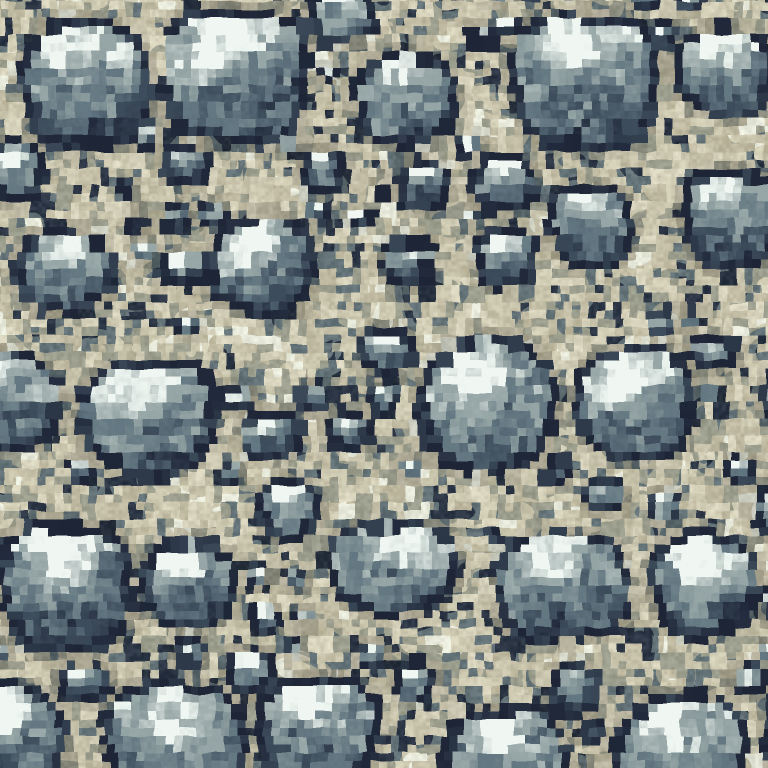
Give the GLSL for this texture, as a WebGL 2 fragment shader.

```glsl
#version 300 es
precision highp float;
uniform vec2 u_resolution;
out vec4 fragColor;

float hash(vec2 p) {
    vec3 q = fract(vec3(p.xyx) * 0.1031);
    q += dot(q, q.yzx + 33.33);
    return fract((q.x + q.y) * q.z);
}

float noise(vec2 p) {
    vec2 i = floor(p), f = fract(p);
    f = f * f * (3.0 - 2.0 * f);
    return mix(mix(hash(i), hash(i + vec2(1, 0)), f.x),
               mix(hash(i + vec2(0, 1)), hash(i + 1.0), f.x), f.y);
}

// Snaps a point to the centre of an uneven square block
vec2 mosaic(vec2 p) {
    vec2 q = p * 92.0 + 0.35 * vec2(noise(p * 50.0), noise(p * 50.0 + 9.0));
    float shift = 2.0 * hash(vec2(floor(q.y / 2.0), 5.0));
    q.x += shift;
    vec2 pair = floor(q / 2.0);
    vec2 size = 1.0 + step(0.76, vec2(hash(pair + 3.0), hash(pair + 71.0)));
    q = (floor(q / size) + 0.5) * size;
    q.x -= shift;
    return q / 92.0;
}

// Stone of one size layer near p: centre, radius, seed
vec4 stone(int layer, vec2 p, vec2 neighbour) {
    float count = layer == 0 ? 4.6 : layer == 1 ? 9.3 : 21.0;
    float salt = float(layer) * 57.0 + 13.0;
    float row = floor(p.y * count + 0.35) + neighbour.y;
    float slide = hash(vec2(row, salt)) * 3.0;
    vec2 id = vec2(floor(p.x * count + slide) + neighbour.x, row);
    float seed = hash(id + salt);
    float radius = mix(0.25, 0.47, hash(id + salt + 19.0));
    vec2 jitter = vec2(hash(id + salt + 31.0), hash(id + salt + 47.0)) - 0.5;
    vec2 centre = id + 0.5 + jitter * (1.0 - 2.0 * radius) - vec2(slide, 0.35);
    if (seed > 0.93) radius = -1.0;
    return vec4(centre / count, radius / count, seed);
}

// True when a larger stone already takes the place
bool blocked(int layer, vec4 s) {
    for (int big = 0; big < layer; big++)
        for (int k = 0; k < 9; k++) {
            vec4 other = stone(big, s.xy, vec2(k % 3 - 1, k / 3 - 1));
            if (distance(s.xy, other.xy) < s.z + other.z) return true;
        }
    return false;
}

vec3 slateRamp(float t) {
    vec3 c = mix(vec3(0.11, 0.14, 0.21), vec3(0.24, 0.30, 0.36), smoothstep(0.0, 0.22, t));
    c = mix(c, vec3(0.39, 0.47, 0.51), smoothstep(0.22, 0.42, t));
    c = mix(c, vec3(0.59, 0.65, 0.65), smoothstep(0.42, 0.64, t));
    return mix(c, vec3(0.94, 0.97, 0.95), smoothstep(0.64, 0.88, t));
}

vec3 sand(vec2 p, vec2 block) {
    float grain = hash(floor(block * 1840.0));
    float speck = hash(floor(block * 1840.0) + 101.0) + 0.5 * (noise(p * 24.0) - 0.5);
    vec3 c = mix(vec3(0.73, 0.71, 0.61), vec3(0.86, 0.84, 0.75), grain);
    c = mix(c, vec3(0.59, 0.60, 0.54), 0.9 * step(0.62, speck));
    c = mix(c, vec3(0.39, 0.45, 0.47), step(0.83, speck));
    c = mix(c, vec3(0.17, 0.21, 0.27), step(0.96, speck));
    c = mix(c, vec3(0.91, 0.92, 0.86), step(speck, 0.0));
    return c + 0.10 * (noise(p * 210.0) - 0.5);
}

vec3 ground(vec2 p) {
    vec2 block = mosaic(p);
    float grain = hash(floor(block * 1840.0) + 7.0);
    float nearest = 1.0;
    vec4 top = vec4(0);
    vec2 local = vec2(0);

    // Closest visible stone, as a rounded box between ellipse and square
    for (int layer = 0; layer < 3; layer++) {
        vec4 s = stone(layer, block, vec2(0));
        if (s.z < 0.0) continue;
        vec2 e = (block - s.xy) / s.z;
        e.y *= mix(1.0, 1.4, pow(fract(s.w * 37.0), 2.0));
        float power = mix(2.0, 3.2, fract(s.w * 91.0));
        vec2 m = pow(abs(e) + 0.001, vec2(power));
        float wobble = 0.16 * (noise(e * 1.6 + s.w * 90.0) - 0.5);
        float d = (pow(m.x + m.y, 1.0 / power) - 1.0 + wobble) * s.z;
        if (d < min(nearest, 0.014) && !blocked(layer, s)) {
            nearest = d;
            top = s;
            local = e;
        }
    }

    // Contact shade on the sand
    vec3 c = sand(p, block);
    if (nearest > 0.0) return c * mix(0.82, 1.0, smoothstep(0.0, 0.013, nearest));

    // Chipped facets lit from above, with a dark rim
    vec2 bent = block * 34.0 + 1.5 * vec2(noise(block * 40.0), noise(block * 40.0 + 20.0));
    float facet = hash(floor(bent) + 211.0);
    float tone = 0.49 + 0.27 * local.y - 0.07 * local.x;
    tone += 0.30 * (facet - 0.5) + 0.30 * (grain - 0.5);
    tone += 0.30 * smoothstep(0.65, 0.1, length(local - vec2(-0.12, 0.48)));
    tone += 0.05 * (noise(p * 190.0) - 0.5);
    float rim = min(0.0125, 0.36 * top.z) * (local.y < 0.0 ? 1.15 : 0.9);
    if (nearest + 0.004 * (grain - 0.5) > -rim) tone = 0.02 + 0.16 * grain * grain;
    return slateRamp(tone);
}

void main() {
    // Four samples soften the block edges
    vec3 sum = vec3(0);
    for (int k = 0; k < 4; k++) {
        vec2 offset = vec2(k % 2, k / 2) * 0.5 - 0.25;
        sum += ground((gl_FragCoord.xy + offset) / u_resolution.y);
    }
    fragColor = vec4(sum / 4.0, 1.0);
}
```
